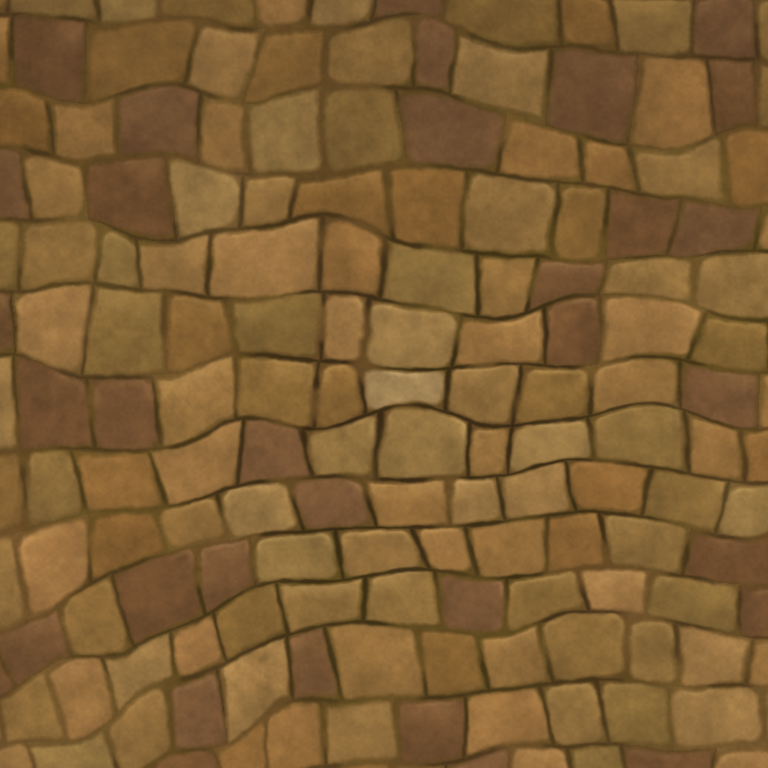
Give the GLSL for this texture, as a WebGL 2 fragment shader.

```glsl
#version 300 es
precision highp float;
// Weathered sandstone cobbles laid in uneven, gently bending rows.
uniform vec2 u_resolution;
out vec4 fragColor;

float hash(vec2 p) {
    return fract(sin(dot(p, vec2(127.1, 311.7))) * 43758.5453);
}

float noise(vec2 p) {
    vec2 i = floor(p), f = fract(p);
    f = f * f * (3.0 - 2.0 * f);
    return mix(mix(hash(i), hash(i + vec2(1, 0)), f.x),
               mix(hash(i + vec2(0, 1)), hash(i + vec2(1, 1)), f.x), f.y);
}

float fbm(vec2 p) {
    float sum = 0.0, gain = 0.5;
    for (int i = 0; i < 4; i++) {
        sum += gain * noise(p);
        p = mat2(1.6, 1.2, -1.2, 1.6) * p + 7.3;
        gain *= 0.5;
    }
    return sum / 0.9375;
}

// Rows climb at the lower left and sink at the upper right.
vec2 bendRows(vec2 p) {
    float low = 1.0 - smoothstep(0.05, 0.65, p.y);
    vec2 q = p;
    q.y -= 0.20 * low * (smoothstep(-0.1, 0.5, p.x) - 0.5);
    q.y += 0.06 * smoothstep(0.45, 1.0, p.x) * smoothstep(0.3, 0.8, p.y);
    q.x += 0.28 * (p.y - 0.4) * low * (1.0 - smoothstep(0.1, 0.7, p.x));
    return q + 0.034 * (vec2(noise(p * 5.0), noise(p * 5.0 + 31.0)) - 0.5);
}

float rowEdge(float row, float x) {
    return row + 0.46 * (noise(vec2(x * 0.9, row * 7.0)) - 0.5);
}

float columnEdge(float column, float row, float height) {
    vec2 id = vec2(column, row);
    return column + 0.50 * (hash(id + 3.7) - 0.5)
         + 0.38 * (hash(id + 19.1) - 0.5) * (height - 0.5);
}

void main() {
    vec2 uv = gl_FragCoord.xy / u_resolution;
    vec2 g = bendRows(uv) * vec2(10.3, 11.3) + 20.0;
    g += 0.07 * (vec2(fbm(uv * 30.0), fbm(uv * 30.0 + 17.0)) - 0.5);

    // Find the stone and the distances to its four sides.
    float row = floor(g.y);
    if (g.y < rowEdge(row, g.x)) row -= 1.0;
    else if (g.y > rowEdge(row + 1.0, g.x)) row += 1.0;
    float below = g.y - rowEdge(row, g.x);
    float above = rowEdge(row + 1.0, g.x) - g.y;
    float height = below / (below + above);
    float x = g.x + hash(vec2(row, 5.3));
    float column = floor(x);
    if (x < columnEdge(column, row, height)) column -= 1.0;
    else if (x > columnEdge(column + 1.0, row, height)) column += 1.0;
    float left = x - columnEdge(column, row, height);
    float right = columnEdge(column + 1.0, row, height) - x;
    float across = left / (left + right);
    vec2 id = vec2(column, row);
    float seam = min(min(left, right), min(below, above));

    // Skew each stone a little, then round its corners.
    below -= 0.07 * hash(id + 41.0) * across;
    above -= 0.07 * hash(id + 43.0) * (1.0 - across);
    left -= 0.06 * hash(id + 47.0) * height;
    right -= 0.06 * hash(id + 53.0) * (1.0 - height);
    vec2 side = vec2(min(left, right), min(below, above));
    float radius = 0.07 + 0.13 * hash(id + 59.0);
    float inside = min(min(side.x, side.y), radius - length(max(radius - side, 0.0)));
    inside += 0.06 * (fbm(uv * 55.0) - 0.5);
    float stone = smoothstep(-0.015, 0.085, inside) * smoothstep(0.0, 0.035, seam);

    // Stone colours: tan and ochre, with some purple brown and pale ones.
    float tone = hash(id + 61.0);
    float kind = hash(id + 67.0);
    vec3 color = mix(vec3(0.495, 0.367, 0.188), vec3(0.58, 0.44, 0.255), tone);
    color += vec3(0.014, -0.008, -0.006) * (2.0 * hash(id + 71.0) - 1.0);
    color = mix(color, vec3(0.435, 0.305, 0.188) + 0.03 * (tone - 0.5), step(kind, 0.13));
    color = mix(color, vec3(0.59, 0.48, 0.31), step(0.98, kind));

    // Worn patches, slanted faces and light on the upper rims.
    float patches = fbm(uv * 26.0 + id * 3.1);
    color *= 1.0 + 0.27 * (patches - 0.5);
    color *= 1.0 + 0.08 * (height - 0.5) + 0.10 * (hash(id + 73.0) - 0.5) * (across - 0.5);
    float middle = 1.0 - smoothstep(0.1, 0.5, length(uv - vec2(0.55, 0.42)));
    float rim = smoothstep(0.02, 0.07, inside) * (1.0 - smoothstep(0.07, 0.18, inside));
    color += vec3(0.10, 0.09, 0.065) * rim * smoothstep(0.5, 0.95, height)
           * smoothstep(0.3, 0.8, noise(uv * 21.0)) * (0.5 + 0.5 * middle);

    // Earthy joints, mossy in places, faint at times.
    float depth = clamp(0.5 + 0.5 * noise(uv * 17.0 + 9.0) + 0.2 * middle, 0.0, 1.0);
    vec3 joint = mix(vec3(0.375, 0.27, 0.14), vec3(0.36, 0.285, 0.115), noise(uv * 9.0));
    color = mix(color, joint, (1.0 - stone) * depth);

    // Thin broken shadows in the deepest cracks, strongest near the middle.
    float crack = 1.0 - smoothstep(0.0, 0.06, seam + 0.03 * (noise(uv * 70.0) - 0.5));
    float broken = smoothstep(0.42, 0.72, noise(uv * 19.0 + 3.0) + 0.22 * middle);
    color *= 1.0 - 0.42 * crack * broken * (0.55 + 0.45 * middle);

    // Broad shade towards the top, and fine grain.
    color *= 1.03 - 0.10 * smoothstep(0.55, 1.0, uv.y) + 0.02 * middle;
    color *= 1.0 + 0.14 * (fbm(uv * 85.0) - 0.5) + 0.05 * (noise(uv * 260.0) - 0.5);
    fragColor = vec4(color, 1.0);
}
```
